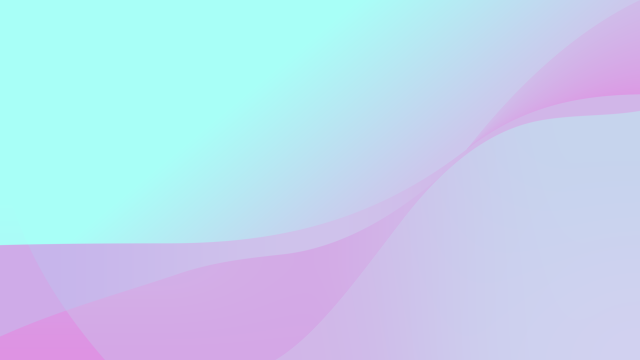
Reproduce this background procedurally as a WebGL 1 fragment shader.

```glsl
precision highp float;
// Soft pastel backdrop: a cyan to lilac gradient crossed by translucent waves.

#define CYAN vec3(0.66, 1.0, 0.97)
#define LILAC vec3(0.80, 0.78, 0.925)
#define MIST vec3(0.775, 0.83, 0.93)
#define PALE vec3(0.82, 0.82, 0.94)
#define MAUVE vec3(0.82, 0.715, 0.91)
#define ORCHID vec3(0.83, 0.655, 0.90)
#define PINK vec3(0.87, 0.575, 0.89)
#define CROSSING 0.729
#define EDGE_SOFTNESS 0.75

uniform vec2 u_resolution;

// Cubic Hermite height; each knot holds x, y and slope.
float span(float x, vec3 a, vec3 b) {
  float w = b.x - a.x;
  float t = clamp((x - a.x) / w, 0.0, 1.0);
  float s = 1.0 - t;
  return a.y * s * s * (1.0 + 2.0 * t) + b.y * t * t * (3.0 - 2.0 * t)
       + w * t * s * (a.z * s - b.z * t);
}

float ribbonTop(float x) {
  vec3 bend = vec3(0.26, 0.324, 0.0);
  vec3 joint = vec3(CROSSING, 0.585, 1.38);
  if (x < bend.x) return span(x, vec3(0.0, 0.319, 0.05), bend);
  if (x < joint.x) return span(x, bend, joint);
  return span(x, joint, vec3(1.0, 0.738, 0.03));
}

float ribbonFold(float x) {
  vec3 rise = vec3(0.28, 0.24, 0.6);
  vec3 rest = vec3(0.44, 0.293, 0.19);
  if (x < rise.x) return span(x, vec3(0.0, 0.065, 0.8), rise);
  if (x < rest.x) return span(x, rise, rest);
  return span(x, rest, vec3(0.72, 0.562, 1.7));
}

float hillTop(float x) {
  vec3 steep = vec3(0.63, 0.392, 2.3);
  vec3 crest = vec3(0.84, 0.664, 0.35);
  if (x < steep.x) return span(x, vec3(0.42, -0.01, 0.9), steep);
  if (x < crest.x) return span(x, steep, crest);
  return span(x, crest, vec3(1.0, 0.692, 0.3));
}

float wingTop(float x) {
  return span(x, vec3(CROSSING, 0.585, 2.25), vec3(1.0, 1.0, 0.85));
}

// Antialiased coverage where the signed distance is positive.
float cover(float d) {
  float soft = EDGE_SOFTNESS / u_resolution.y;
  return smoothstep(-soft, soft, d);
}

void main() {
  vec2 p = gl_FragCoord.xy / u_resolution;
  float top = ribbonTop(p.x);
  float wing = wingTop(p.x);

  // Diagonal sky gradient
  float diagonal = p.x + 0.675 * (1.0 - p.y);
  float sky = clamp((diagonal - 0.56) / 0.43, 0.0, 1.0);
  vec3 color = mix(CYAN, LILAC, sky);

  // Large faint arc at the lower left
  float arcX = 0.164 - 0.49 * p.y + 0.36 * p.y * p.y;
  float inArc = cover((p.x - arcX) * 1.6);
  float arcFade = 1.0 - smoothstep(0.3, 0.46, p.y);
  color = mix(color, LILAC, 0.06 * (1.0 - inArc) * arcFade);

  // Wing rising to the upper right
  float wingHeight = clamp((p.y - top) / max(wing - top, 0.001), 0.0, 1.0);
  vec3 wingBase = mix(MAUVE, PINK, 0.35 + 0.5 * smoothstep(0.75, 1.0, p.x));
  vec3 wingColor = mix(wingBase, mix(MAUVE, LILAC, 0.35), pow(wingHeight, 0.75));
  color = mix(color, wingColor, cover(wing - p.y) * step(CROSSING, p.x));

  // Pale ribbon
  vec3 ribbon = mix(vec3(0.78, 0.71, 0.92), vec3(0.81, 0.76, 0.92),
                    smoothstep(0.05, 0.45, p.x));
  ribbon = mix(ribbon, MAUVE, smoothstep(0.52, 0.78, p.x));
  ribbon = mix(vec3(0.81, 0.67, 0.91), ribbon, inArc);
  color = mix(color, ribbon, cover(top - p.y));

  // Deeper fold beneath the ribbon
  vec3 fold = mix(ORCHID, MAUVE, 0.55 * smoothstep(0.0, 0.28, p.y));
  fold = mix(fold, ORCHID, 0.6 * smoothstep(0.25, 0.48, p.x));
  fold = mix(fold, MAUVE, smoothstep(0.48, 0.66, p.x));
  vec3 corner = mix(PINK, ORCHID, 0.3 * smoothstep(0.0, 0.15, p.y));
  fold = mix(corner, fold, inArc);
  color = mix(color, fold, cover(ribbonFold(p.x) - p.y));

  // Misty hill on the right
  vec3 hill = mix(MAUVE, MIST, smoothstep(0.45, 0.95, p.x + 0.1 * p.y));
  float lowRight = smoothstep(0.55, 1.0, p.x) * (1.0 - smoothstep(0.0, 0.65, p.y));
  hill = mix(hill, PALE, lowRight);
  color = mix(color, hill, cover(hillTop(p.x) - p.y));

  gl_FragColor = vec4(color, 1.0);
}
```
